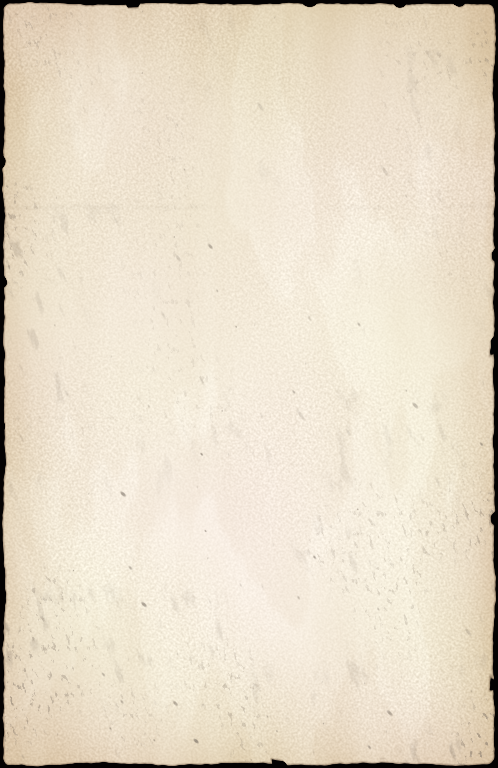
Write a WebGL 2 fragment shader that draws this texture.

```glsl
#version 300 es
precision highp float;
// Sheet of aged parchment with torn, darkened edges on a black ground.

#define CREAM vec3(0.966, 0.934, 0.872)
#define TAN vec3(0.82, 0.72, 0.58)
#define STAIN vec3(0.50, 0.45, 0.40)
#define GROUND vec3(0.015, 0.008, 0.008)
#define MARGIN 0.0052
#define TEAR 0.0045
#define RIM_WIDTH 0.0030
#define GRAIN 0.060
#define STREAKS 0.20
#define BLOTCHES 0.26
#define SPECK_CELL 0.03
#define SPECK_SHARE 0.17

uniform vec2 u_resolution;
out vec4 fragColor;

vec2 hash2(vec2 p) {
    vec3 q = fract(p.xyx * vec3(0.1031, 0.1030, 0.0973));
    q += dot(q, q.yzx + 33.33);
    return fract((q.xx + q.yz) * q.zy);
}

float cornerSlope(vec2 cell, vec2 offset) {
    float angle = 6.28318 * hash2(cell).x;
    return dot(vec2(cos(angle), sin(angle)), offset);
}

// Gradient noise, roughly -0.7 to 0.7
float noise(vec2 p) {
    vec2 i = floor(p), f = p - i;
    vec2 u = f * f * f * (f * (f * 6.0 - 15.0) + 10.0);
    vec2 e = vec2(1.0, 0.0);
    return mix(mix(cornerSlope(i, f), cornerSlope(i + e.xy, f - e.xy), u.x),
               mix(cornerSlope(i + e.yx, f - e.yx), cornerSlope(i + e.xx, f - e.xx), u.x), u.y);
}

float fbm(vec2 p) {
    float sum = 0.0, amp = 0.6;
    for (int i = 0; i < 4; i++) {
        sum += amp * noise(p);
        p = mat2(1.6, 1.2, -1.2, 1.6) * p + 17.3;
        amp *= 0.5;
    }
    return sum;
}

// Distance inward from the torn outline, negative outside
float sheetDepth(vec2 p, vec2 size) {
    float radius = 0.008;
    vec2 q = abs(p - 0.5 * size) - 0.5 * size + MARGIN + radius;
    float box = length(max(q, 0.0)) + min(max(q.x, q.y), 0.0) - radius;
    float notch = smoothstep(0.28, 0.42, noise(p * 26.0 + 5.0));
    float ragged = noise(p * 11.0) + 0.45 * noise(p * 55.0) + 0.2 * noise(p * 130.0);
    return -box + TEAR * (ragged - notch);
}

// Small slanted flecks scattered over a jittered grid
float specks(vec2 p, float px) {
    vec2 home = floor(p / SPECK_CELL);
    float ink = 0.0;
    for (int k = 0; k < 9; k++) {
        vec2 cell = home + vec2(k % 3, k / 3) - 1.0;
        vec2 place = hash2(cell + 40.0), look = hash2(cell + 91.0);
        vec2 centre = (cell + place) * SPECK_CELL;
        float share = SPECK_SHARE * mix(1.6, 0.4, smoothstep(0.1, 0.7, centre.y));
        vec2 d = p - centre;
        d.x += d.y * (look.x - 0.35);
        d.y *= mix(0.3, 0.9, look.y);
        float radius = mix(0.0005, 0.0026, pow(look.x, 4.0));
        float fleck = 1.0 - smoothstep(radius - px, radius + px, length(d));
        ink = max(ink, fleck * step(hash2(cell + 7.0).x, share) * mix(0.2, 0.8, look.y * look.y));
    }
    return ink;
}

void main() {
    float px = 1.0 / u_resolution.y;
    vec2 p = gl_FragCoord.xy * px;
    vec2 size = vec2(u_resolution.x * px, 1.0);
    float depth = sheetDepth(p, size);

    // Yellowing grows toward the sides, widest at the top
    vec2 inset = 0.5 * size - abs(p - 0.5 * size);
    float reach = mix(0.07, 0.15, smoothstep(0.3, 0.7, p.y));
    float sideAge = 0.62 * exp(-inset.x / 0.047);
    float endAge = 0.54 * exp(-inset.y / reach);
    float age = 1.0 - (1.0 - sideAge) * (1.0 - endAge);
    age += BLOTCHES * fbm(p * vec2(7.0, 4.0)) * (0.4 + age);
    age += STREAKS * fbm(p * vec2(17.0, 2.2) + 8.0) * (0.5 + age) + 0.04;

    // Upright buckles: bright patches with one firmer side
    float swell = fbm(p * vec2(7.0, 2.4) + 47.0);
    age -= 0.09 * smoothstep(0.04, 0.11, swell) * (1.0 - smoothstep(0.11, 0.45, swell));
    vec3 col = mix(CREAM, TAN, clamp(age, -0.10, 1.0));
    col += vec3(0.006, -0.010, 0.022) * noise(p * 4.5 + 3.0);

    // Faint fold across the upper part
    float fold = exp(-pow((p.y - 0.73 - 0.004 * noise(p * 9.0)) / 0.003, 2.0));
    col -= 0.03 * fold * smoothstep(-0.2, 0.4, noise(p * 7.0 + 2.0));

    // Ragged upright smudges, mostly low and along the sides
    vec2 slant = vec2(p.x + 0.25 * p.y, p.y);
    float worn = 0.14 + 0.45 * exp(-inset.x / 0.06) + 0.4 * exp(-p.y / 0.2);
    float smudge = smoothstep(0.12, 0.34, fbm(slant * vec2(52.0, 20.0) + 31.0));
    smudge *= smoothstep(-0.1, 0.35, noise(p * 8.0 + 60.0));
    float scuff = smoothstep(0.16, 0.34, fbm(slant * vec2(150.0, 80.0) + 12.0));
    scuff *= smoothstep(0.0, 0.35, noise(p * vec2(7.0, 5.0) + 23.0));
    col = mix(col, STAIN, worn * min(0.42 * smudge + 0.65 * scuff, 0.8));
    col = mix(col, STAIN * 0.8, 0.75 * specks(p, px));

    // Paper tooth: two turned layers, rougher in some zones
    mat2 turn = mat2(0.8, 0.6, -0.6, 0.8);
    float tooth = noise(turn * p * 350.0) + 0.7 * noise(p * turn * vec2(290.0, 230.0) + 9.0);
    col += GRAIN * tooth * (0.85 + 0.8 * noise(p * 6.0 + 77.0)) * vec3(0.9, 1.0, 1.1);

    // Burnt rim and torn outline
    col *= mix(vec3(0.62, 0.57, 0.53), vec3(1.0), smoothstep(-0.001, RIM_WIDTH, depth));
    col = mix(GROUND, col, smoothstep(-0.5 * px, 0.5 * px, depth));
    fragColor = vec4(clamp(col, 0.0, 1.0), 1.0);
}
```
